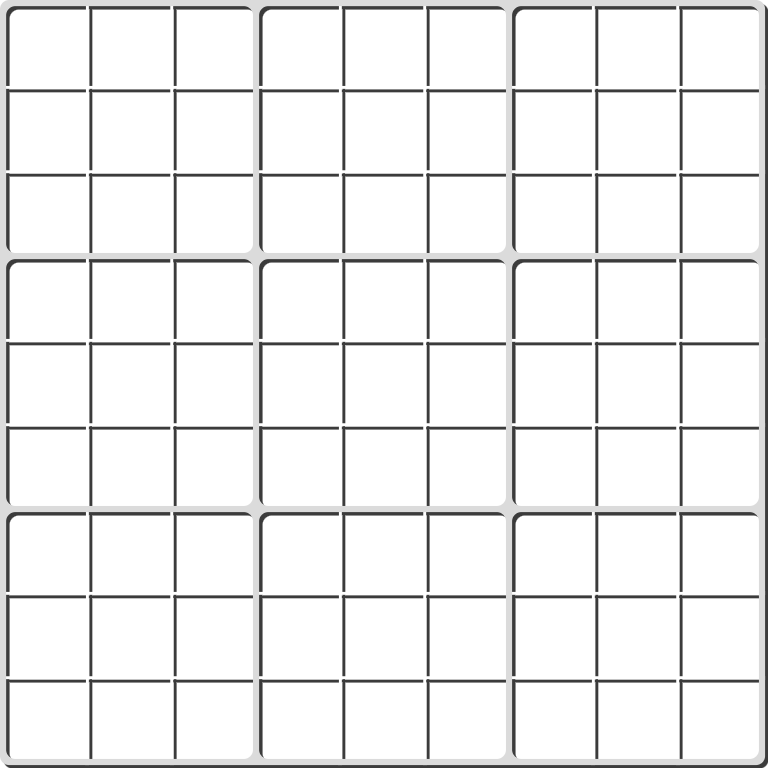
Reproduce this pattern procedurally as a WebGL 2 fragment shader.

```glsl
#version 300 es
precision highp float;
// Nine-by-nine puzzle grid: three-by-three rounded boxes, raised bars and hard drop shadows.

#define BOXES 3.0           // boxes across and down
#define BOX_PITCH 0.3294    // distance between box centres
#define FRAME_WIDTH 0.0080  // thick bars between boxes
#define BAR_HALF 0.0019     // half width of the thin white bars
#define CORNER 0.0120       // corner radius of the boxes
#define SHADOW_SHIFT 0.0045 // shadow offset, right and down
#define SHADOW_SOFT 0.0016  // shadow edge blur

uniform vec2 u_resolution;
out vec4 fragColor;

const vec3 PAPER = vec3(1.0);
const vec3 FRAME_GREY = vec3(0.86);
const vec3 SHADOW_GREY = vec3(0.23);

float roundedBox(vec2 p, vec2 halfSize, float radius) {
    vec2 q = abs(p) - halfSize + radius;
    return length(max(q, 0.0)) + min(max(q.x, q.y), 0.0) - radius;
}

// Signed distances: x = thick frame with rounded openings, y = thin bars.
vec2 lattice(vec2 p) {
    float outerHalf = 0.5 * (BOXES * BOX_PITCH + FRAME_WIDTH);
    float outer = roundedBox(p - outerHalf, vec2(outerHalf), CORNER);

    vec2 q = p - 0.5 * FRAME_WIDTH;
    vec2 box = clamp(floor(q / BOX_PITCH), 0.0, BOXES - 1.0);
    vec2 local = q - (box + 0.5) * BOX_PITCH;
    float opening = roundedBox(local, vec2(0.5 * (BOX_PITCH - FRAME_WIDTH)), CORNER);

    // Two bars each way split a box into three cells.
    vec2 toBar = abs(abs(local) - BOX_PITCH / 6.0) - BAR_HALF;
    float bars = max(min(toBar.x, toBar.y), outer);
    return vec2(max(outer, -opening), bars);
}

float coverage(float dist, float width) {
    return clamp(0.5 - dist / width, 0.0, 1.0);
}

void main() {
    // Canvas units, measured from the top left.
    vec2 p = gl_FragCoord.xy / u_resolution;
    p.y = 1.0 - p.y;
    float pixel = 1.0 / min(u_resolution.x, u_resolution.y);

    vec2 solid = lattice(p);
    vec2 shifted = lattice(p - SHADOW_SHIFT);
    float shadow = coverage(min(shifted.x, shifted.y), max(SHADOW_SOFT, pixel));

    // Shadow on paper, then white bars, then the grey frame on top.
    vec3 color = mix(PAPER, SHADOW_GREY, shadow);
    color = mix(color, PAPER, coverage(solid.y, pixel));
    color = mix(color, FRAME_GREY, coverage(solid.x, pixel));
    fragColor = vec4(color, 1.0);
}
```
